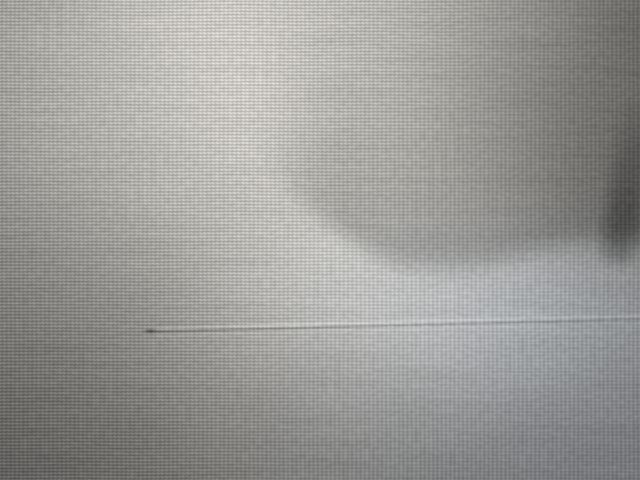
A Shadertoy shader for this texture:

```glsl
vec2 gradientAt(vec2 cell) {
    float angle = 6.2832 * fract(sin(dot(cell, vec2(127.1, 311.7))) * 4375.5);
    return vec2(cos(angle), sin(angle));
}

float gradientNoise(vec2 p) {
    vec2 i = floor(p), f = fract(p);
    vec2 u = f * f * f * (f * (f * 6.0 - 15.0) + 10.0);
    vec2 e = vec2(0.0, 1.0);
    float low = mix(dot(gradientAt(i), f), dot(gradientAt(i + e.yx), f - e.yx), u.x);
    float high = mix(dot(gradientAt(i + e.xy), f - e.xy), dot(gradientAt(i + e.yy), f - e.yy), u.x);
    return mix(low, high, u.y);
}

float glow(vec2 p, vec2 center, vec2 radius) {
    vec2 q = (p - center) / radius;
    return exp(-dot(q, q));
}

float segmentDistance(vec2 p, vec2 a, vec2 b) {
    vec2 along = b - a;
    return length(p - a - along * clamp(dot(p - a, along) / dot(along, along), 0.0, 1.0));
}

// Soft shadow with a curved lower edge and a darker finger at the right
float shadowAmount(vec2 p) {
    float edge = 0.44 + 1.1 * pow(max(0.85 - p.x, 0.0), 1.4)
               + 0.05 * smoothstep(0.95, 1.22, p.x);
    float above = p.y - edge;
    float body = smoothstep(-0.035, 0.05, above) * exp(-max(above, 0.0) / 0.32);
    body *= smoothstep(0.5, 0.75, p.x);
    float finger = segmentDistance(p, vec2(1.29, 0.49), vec2(1.34, 0.85));
    float fingerFade = 1.0 - smoothstep(0.5, 0.85, p.y);
    return 0.14 * body + 0.12 * fingerFade * (1.0 - smoothstep(0.01, 0.06, finger));
}

// Knitted rows crossed by fine vertical ribs, centered on zero
float weave(vec2 p, float ribbed) {
    vec2 bend = 0.0015 * vec2(gradientNoise(p * 5.0), gradientNoise(p * 5.0 + 31.0));
    vec2 count = vec2(112.5, 144.0);
    vec2 thread = (p + bend) * count;
    vec2 fade = 1.0 - smoothstep(0.4, 0.7, count / iResolution.y);
    thread.y += 0.05 * sin(6.2832 * thread.x);
    vec2 wave = cos(6.2832 * thread) * fade;
    float rows = wave.y * mix(0.056, 0.022, ribbed);
    float ribs = wave.x * mix(0.026, 0.034, ribbed);
    float loops = 0.012 * wave.x * wave.y;
    float slub = 0.045 * gradientNoise(thread * vec2(0.6, 0.9));
    float streak = 0.025 * gradientNoise(p * vec2(5.0, 60.0));
    return rows + ribs + loops + slub + streak;
}

// Raised pull: a pale ridge, a dark underside and a knot at its left end
float pulledThread(vec2 p) {
    float offset = p.y - 0.311 - 0.026 * (p.x - 0.29);
    float reach = smoothstep(0.28, 0.34, p.x);
    float strength = reach * mix(1.0, 0.6, smoothstep(0.5, 1.33, p.x));
    float ridge = exp(-pow((offset - 0.004) / 0.0035, 2.0));
    float underside = exp(-pow((offset + 0.003) / 0.003, 2.0));
    float secondRidge = exp(-pow((offset + 0.011) / 0.004, 2.0));
    float knot = glow(p, vec2(0.313, 0.311), vec2(0.011, 0.004));
    return strength * (0.08 * ridge - 0.10 * underside + 0.04 * secondRidge) - 0.2 * knot;
}

void mainImage(out vec4 fragColor, in vec2 fragCoord) {
    vec2 p = fragCoord / iResolution.y;

    // Broad light over the cloth
    float light = 0.45 + 0.335 * glow(p, vec2(0.52, 0.92), vec2(0.66, 0.6));
    light += 0.15 * glow(p, vec2(1.02, 0.36), vec2(0.48, 0.24));
    light += 0.06 * glow(p, vec2(0.72, 0.36), vec2(0.3, 0.35));
    light -= 0.09 * glow(p, vec2(0.0, 0.0), vec2(0.4, 0.4));
    light -= 0.08 * glow(p, vec2(1.4, 1.0), vec2(0.25, 0.5));
    light += 0.02 * gradientNoise(p * 3.0);
    light -= shadowAmount(p);

    // Threads and damage
    float ribbed = smoothstep(0.45, 1.1, p.x + 0.5 * (0.5 - p.y));
    light += weave(p, ribbed) * (0.5 + 0.8 * light) + pulledThread(p);

    // Warm upper left, cool lower right
    float cool = smoothstep(0.3, 1.2, p.x) * (1.0 - smoothstep(0.35, 0.65, p.y));
    vec3 tint = mix(vec3(1.01, 1.0, 0.97), vec3(0.98, 1.0, 1.015), cool);
    fragColor = vec4(clamp(light * tint, 0.0, 1.0), 1.0);
}
```
